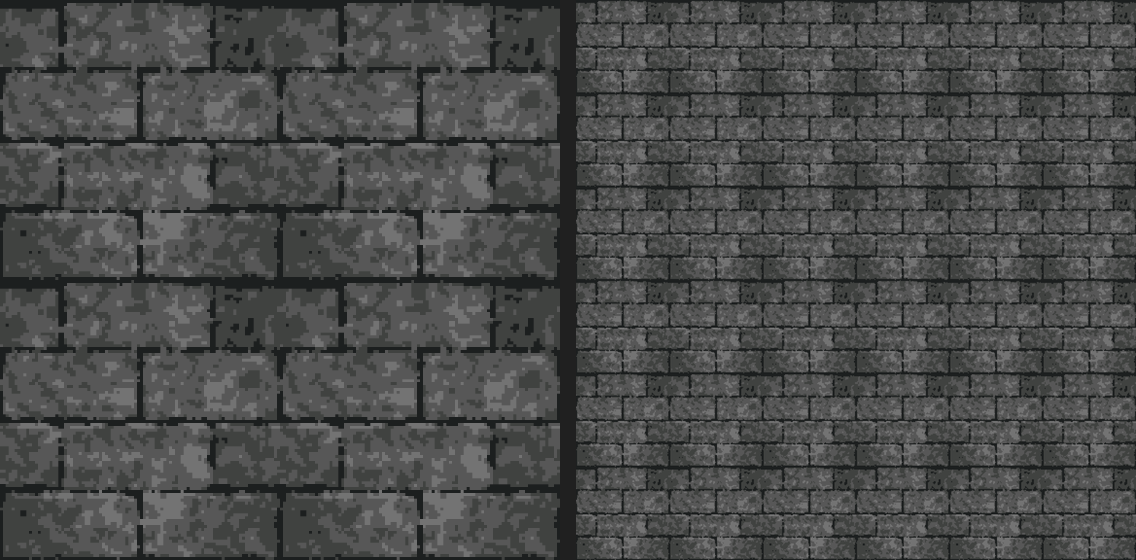
Left: one tile. Right: repeated 3 by 3.
This texture is drawn by a three.js fragment shader. Its source:

```glsl
// Worn grey stone brick wall, drawn in four tones on a coarse texel grid.
varying vec2 vUv;

const float TILES = 2.0;          // repeats across and down
const float TEXELS = 96.0;        // texels per repeat
const float ROW_HEIGHT = 24.0;    // texels, four rows per repeat
const float JOINT_HALF = 0.9;     // half width of upright joints
const float CORNER = 2.2;         // corner radius of a brick
const float EDGE_WEAR = 1.5;      // raggedness of the brick outline
const float SPOT_GAIN = 0.24;     // strength of the pale worn patch
const float PIT_LEVEL = 0.13;     // tone thresholds
const float SHADE_LEVEL = 0.43;
const float LIGHT_LEVEL = 0.67;
const int AA = 3;                 // samples per axis

const vec3 MORTAR = vec3(0.11, 0.12, 0.12);
const vec3 STONE_DARK = vec3(0.25, 0.26, 0.25);
const vec3 STONE_MID = vec3(0.34);
const vec3 STONE_LIGHT = vec3(0.45);

// Two bricks per row, rows from the bottom: base tone, tilt across, patch x, patch y
const vec4 ROW0_LEFT = vec4(0.44, 0.16, 0.55, 0.30);
const vec4 ROW0_RIGHT = vec4(0.47, -0.13, -0.70, 0.55);
const vec4 ROW1_LEFT = vec4(0.52, 0.02, 0.75, -0.15);
const vec4 ROW1_RIGHT = vec4(0.42, 0.02, 0.88, 0.60);
const vec4 ROW2_LEFT = vec4(0.50, 0.00, 0.75, -0.10);
const vec4 ROW2_RIGHT = vec4(0.53, 0.00, 0.05, -0.35);
const vec4 ROW3_LEFT = vec4(0.51, 0.00, 0.68, -0.20);
const vec4 ROW3_RIGHT = vec4(0.33, 0.09, 0.70, -0.45);

// Mortar inset per row: bottom left, bottom right, top left, top right
const vec4 INSET0 = vec4(1.0, 1.0, 0.8, 1.0);
const vec4 INSET1 = vec4(0.0, 1.4, 1.2, 1.2);
const vec4 INSET2 = vec4(0.5, 0.5, 0.6, 0.6);
const vec4 INSET3 = vec4(0.8, 0.8, 1.0, 2.8);

vec4 pickRow(float row, vec4 a, vec4 b, vec4 c, vec4 d) {
  return row < 0.5 ? a : row < 1.5 ? b : row < 2.5 ? c : d;
}

vec2 gradient(vec2 cell, float period, float seed) {
  vec3 h = fract(vec3(mod(cell, period), seed).xyx * vec3(0.1031, 0.1030, 0.0973) + seed * 0.137);
  h += dot(h, h.yzx + 33.33);
  float angle = 6.28319 * fract((h.x + h.y) * h.z);
  return vec2(cos(angle), sin(angle));
}

// Gradient noise that wraps after one repeat
float noise(vec2 texel, float period, float seed) {
  vec2 p = texel / TEXELS * period;
  vec2 i = floor(p), f = p - i;
  vec2 u = f * f * f * (f * (f * 6.0 - 15.0) + 10.0);
  vec2 e = vec2(1.0, 0.0);
  float a = dot(gradient(i, period, seed), f);
  float b = dot(gradient(i + e.xy, period, seed), f - e.xy);
  float c = dot(gradient(i + e.yx, period, seed), f - e.yx);
  float d = dot(gradient(i + e.xx, period, seed), f - e.xx);
  return mix(mix(a, b, u.x), mix(c, d, u.x), u.y);
}

float roundedBox(vec2 p, vec2 halfSize) {
  vec2 q = abs(p) - halfSize + CORNER;
  return length(max(q, 0.0)) + min(max(q.x, q.y), 0.0) - CORNER;
}

vec3 wall(vec2 uv) {
  vec2 texel = mod(floor(uv * TILES * TEXELS) + 0.5, TEXELS);

  // Brick layout: odd rows are shifted and split unevenly
  float row = floor(texel.y / ROW_HEIGHT);
  float odd = mod(row, 2.0);
  float x = mod(texel.x - 21.0 * odd, TEXELS);
  float split = mix(48.0, 52.0, odd);
  bool right = x > split;
  vec2 span = right ? vec2(split, TEXELS) : vec2(0.0, split);
  vec4 inset = pickRow(row, INSET0, INSET1, INSET2, INSET3);
  vec2 ends = right ? inset.yw : inset.xz;
  vec2 low = vec2(span.x + JOINT_HALF, ends.x);
  vec2 high = vec2(span.y - JOINT_HALF, ROW_HEIGHT - ends.y);
  vec2 halfSize = 0.5 * (high - low);
  vec2 local = vec2(x, mod(texel.y, ROW_HEIGHT)) - 0.5 * (low + high);

  // Ragged outline
  float wear = noise(texel, 12.0, 1.0) + 0.8 * noise(texel, 32.0, 2.0);
  float edge = roundedBox(local, halfSize) + EDGE_WEAR * wear;
  if (edge > 0.1) return MORTAR;

  // Stone tone: tilt, pale patch and mottling
  vec4 tone = right
    ? pickRow(row, ROW0_RIGHT, ROW1_RIGHT, ROW2_RIGHT, ROW3_RIGHT)
    : pickRow(row, ROW0_LEFT, ROW1_LEFT, ROW2_LEFT, ROW3_LEFT);
  vec2 place = local / halfSize;
  vec2 toPatch = (place - tone.zw) * vec2(3.6, 1.8);
  float level = tone.x + tone.y * place.x + SPOT_GAIN * exp(-dot(toPatch, toPatch));
  level += 0.38 * noise(texel, 15.0, 3.0) + 0.30 * noise(texel, 34.0, 4.0);

  // Shaded rim, with a chipped pale lip on top of the lower rows
  level -= 0.12 * smoothstep(-1.6, -0.2, edge);
  float lip = step(halfSize.y - 2.2, local.y) * step(row, 1.5);
  level += 0.24 * lip * smoothstep(-0.25, 0.2, noise(texel, 20.0, 5.0));

  if (level < PIT_LEVEL) return MORTAR;
  return level < SHADE_LEVEL ? STONE_DARK : level < LIGHT_LEVEL ? STONE_MID : STONE_LIGHT;
}

void main() {
  vec2 pixel = fwidth(vUv);
  vec3 color = vec3(0.0);
  for (int j = 0; j < AA; j++)
    for (int i = 0; i < AA; i++)
      color += wall(vUv + pixel * ((vec2(float(i), float(j)) + 0.5) / float(AA) - 0.5));
  gl_FragColor = vec4(color / float(AA * AA), 1.0);
}
```
